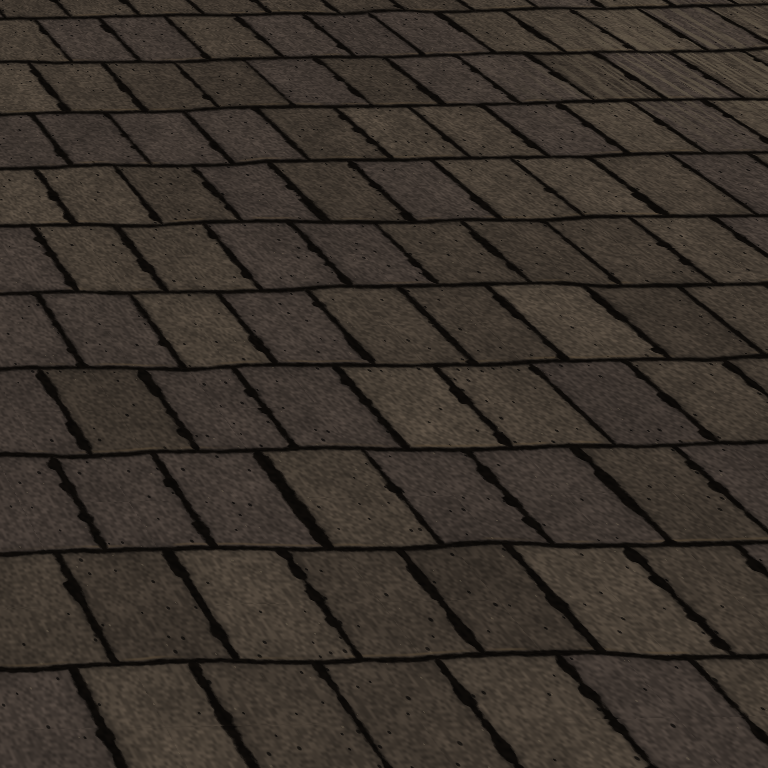
Give the GLSL for this texture, as a WebGL 2 fragment shader.

```glsl
#version 300 es
precision highp float;

uniform vec2 u_resolution;
out vec4 fragColor;

const vec3 JOINT = vec3(0.045, 0.036, 0.028);
const vec3 STONE_DARK = vec3(0.226, 0.196, 0.167);
const vec3 STONE_LIGHT = vec3(0.288, 0.252, 0.213);
const vec3 STONE_COOL = vec3(0.242, 0.210, 0.192);
const vec3 LIP = vec3(0.40, 0.33, 0.24);
const vec3 DUST = vec3(0.38, 0.34, 0.28);

float hash(vec2 p) {
    return fract(sin(dot(p, vec2(127.1, 311.7))) * 43758.5453);
}

float noise(vec2 p) {
    vec2 i = floor(p), f = fract(p);
    f = f * f * (3.0 - 2.0 * f);
    float low = mix(hash(i), hash(i + vec2(1, 0)), f.x);
    float high = mix(hash(i + vec2(0, 1)), hash(i + vec2(1, 1)), f.x);
    return mix(low, high, f.y);
}

float fbm(vec2 p) {
    float sum = 0.0, amp = 0.5;
    for (int i = 0; i < 4; i++) {
        sum += amp * noise(p);
        p = p * 2.03 + 17.3;
        amp *= 0.5;
    }
    return sum / 0.9375;
}

// Sparse round spots, one at most per grid cell
float specks(vec2 p, float density, float radius) {
    vec2 cell = floor(p);
    vec2 center = 0.3 + 0.4 * vec2(hash(cell + 3.1), hash(cell + 8.7));
    float r = radius * mix(0.5, 1.0, hash(cell + 5.3));
    float present = step(hash(cell + 1.9), density);
    return present * (1.0 - smoothstep(r * 0.4, r, length(p - cell - center)));
}

// Row coordinate of a receding floor, growing toward the viewer
float rowAt(float y) {
    return 22.193 - 27.453 / (y + 1.2214);
}

// Shift of the joints from one row to the next
float rowPhase(float row) {
    return 0.03 + 0.43 * row + 0.011 * row * row;
}

float coverage(float dist, float halfWidth, float blur) {
    return 1.0 - smoothstep(halfWidth - blur, halfWidth + blur, dist);
}

vec3 stoneColor(vec2 id, vec2 q) {
    vec3 col = mix(STONE_DARK, STONE_LIGHT, hash(id + 0.7));
    col = mix(col, STONE_COOL, 0.75 * step(0.65, hash(id + 4.2)));
    col *= 0.87 + 0.26 * fbm(q * 3.0);
    col *= 0.80 + 0.40 * noise(q * 38.0);
    col *= 0.92 + 0.16 * noise(q * 17.0);
    col *= 1.0 - 0.65 * specks(q * 8.0, 0.16, 0.20);
    return mix(col, DUST, 0.6 * specks(q * 11.0 + 31.0, 0.05, 0.16));
}

void main() {
    vec2 p = gl_FragCoord.xy / u_resolution;
    float blur = max(0.0016, 0.8 / u_resolution.y);

    // Perspective: rows tilt slightly, columns fan out from a far point
    float y = 1.0 - p.y + (p.x - 0.5) * 0.018;
    float spacing = 0.0857 * (y + 1.0026);
    float across = (p.x + 0.833) / spacing;
    float rowHeight = (y + 1.2214) * (y + 1.2214) / 27.453;
    float v = rowAt(y) + 0.07 * (noise(vec2(across * 1.3, floor(rowAt(y) + 0.5) * 7.0)) - 0.5);
    float row = floor(v);

    // Each joint is moved a little from its regular place
    float u = across - rowPhase(row);
    vec2 jointId = vec2(floor(u + 0.5), row);
    u -= 0.07 * (hash(jointId + 2.6) - 0.5);
    vec2 id = vec2(floor(u), row);
    vec2 q = vec2(u, v) + vec2(0.0, row * 5.0);

    // Distances to the joints, roughened by chipped edges
    float scale = spacing / 0.15;
    float chips = (fbm(q * 16.0) - 0.5) * 0.006 * scale;
    float side = (u - jointId.x) * spacing * 0.76;
    float bedSide = (v - floor(v + 0.5)) * rowHeight;
    float clump = smoothstep(0.55, 0.85, noise(vec2(jointId.x * 9.0 + row * 4.0, v * 9.0)));
    float sideWidth = scale * (mix(0.0026, 0.0046, hash(jointId + 6.4)) + 0.0035 * clump);
    float bedWidth = scale * mix(0.0020, 0.0036, noise(q * vec2(5.0, 0.0) + row));
    float sideJoint = coverage(abs(side + 0.0015 * clump) + chips, sideWidth, blur);
    float bedJoint = coverage(abs(bedSide) + chips * 0.5, bedWidth, blur);

    vec3 col = stoneColor(id, q);

    // Pale lip along the near edge and soft dirt beside every joint
    float lip = coverage(abs(bedSide + bedWidth + 0.0028 * scale), 0.0013 * scale, blur);
    col = mix(col, LIP, lip * step(bedSide, 0.0) * 0.55 * smoothstep(0.35, 0.75, noise(q * vec2(4.0, 0.5))));
    float dirt = exp(-max(min(abs(side) - sideWidth, abs(bedSide) - bedWidth), 0.0) / (0.0035 * scale));
    col *= 1.0 - 0.25 * dirt;

    // Dusty streaks in the far right corner
    float corner = 1.0 - smoothstep(0.05, 0.32, length((p - vec2(0.96, 0.92)) * vec2(0.8, 2.2)));
    col = mix(col, DUST, corner * 0.7 * smoothstep(0.4, 0.8, noise(q * vec2(24.0, 2.5))));

    col = mix(col, JOINT * (0.7 + 0.6 * noise(q * 30.0)), max(sideJoint, bedJoint));
    fragColor = vec4(col, 1.0);
}
```
